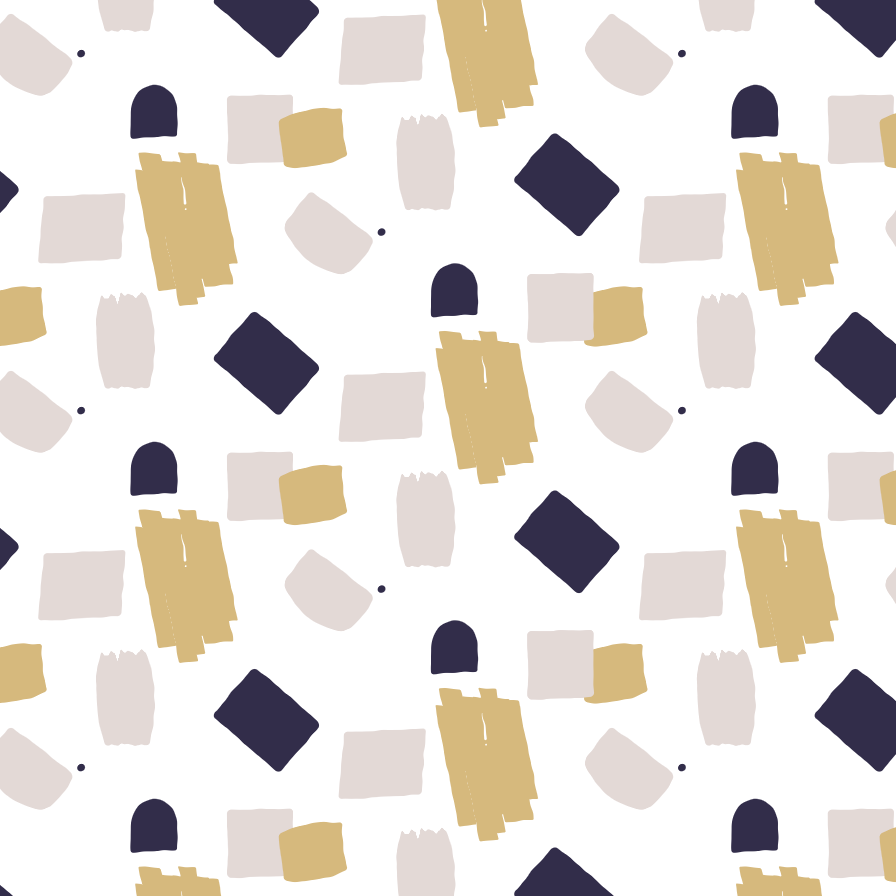
A Shadertoy shader for this pattern:

```glsl
// Half-drop repeat of loose paint cut-outs: blocks, arches, dots and a brushed scribble.
// Each shape is a signed distance in its own cell, wrapped on the lattice; a small
// noise warp roughens the edges, and stacking of one pair alternates by column.

const float UNITS = 768.0;               // design units per canvas height
const vec2 CELL = vec2(257.5, 306.0);    // column width, repeat height
const float DROP = 153.0;                // vertical step between columns
const float WOBBLE = 1.6;                // edge roughness
const vec3 PAPER = vec3(1.0);
const vec3 BLUSH = vec3(0.89, 0.85, 0.84);
const vec3 GOLD = vec3(0.84, 0.725, 0.49);
const vec3 INK = vec3(0.195, 0.175, 0.29);

// Scribble bands: left, right, top, bottom in sheared space
const int BAND_COUNT = 8;
const vec4 BANDS[BAND_COUNT] = vec4[](
    vec4(-33.0, -17.7, -48.0, 51.3), vec4(-26.5, -8.0, -62.0, 6.0),
    vec4(-18.0, -1.7, -56.7, 65.9), vec4(-9.0, 6.0, -56.7, 60.0),
    vec4(7.5, 22.0, -65.3, 6.0), vec4(7.0, 32.0, -58.0, 50.3),
    vec4(0.0, 39.6, -57.0, 32.0), vec4(-2.0, 15.0, -56.7, 43.3));

float hash(vec2 p) {
    vec3 q = fract(p.xyx * 0.1031);
    q += dot(q, q.yzx + 33.33);
    return fract((q.x + q.y) * q.z);
}

float noise(vec2 p) {
    vec2 i = floor(p), f = fract(p);
    f = f * f * (3.0 - 2.0 * f);
    return mix(mix(hash(i), hash(i + vec2(1, 0)), f.x),
               mix(hash(i + vec2(0, 1)), hash(i + 1.0), f.x), f.y);
}

// Position relative to the nearest lattice copy of a centre, with a rough warp
vec2 wrap(vec2 p, vec2 centre) {
    vec2 q = p - centre;
    float column = round(q.x / CELL.x);
    q -= column * vec2(CELL.x, DROP);
    q.y -= CELL.y * round(q.y / CELL.y);
    vec2 n = vec2(noise(q * 0.12 + 70.0), noise(q * 0.12 + 140.0));
    return q + WOBBLE * (n - 0.5);
}

vec2 turn(vec2 p, float a) {
    float c = cos(a), s = sin(a);
    return mat2(c, -s, s, c) * p;
}

vec2 skew(vec2 p, float x, float y) {
    return p + vec2(x * p.y, y * p.x);
}

// Intersection of two half-distances with a rounded corner
float roundJoin(vec2 d, float r) {
    d += r;
    return length(max(d, 0.0)) + min(max(d.x, d.y), 0.0) - r;
}

// Box whose left, right, top and bottom sides bow outward
float bowedBox(vec2 p, vec2 size, vec4 bow, float r) {
    vec2 k = max(1.0 - p * p / (size * size), 0.0);
    vec2 low = -p - size - bow.xz * k.yx;
    vec2 high = p - size - bow.yw * k.yx;
    return roundJoin(max(low, high), r);
}

float arch(vec2 p) {
    float dome = length(vec2(p.x, min(p.y, 0.0) * 0.82)) - 20.0;
    return roundJoin(vec2(dome, p.y + 0.05 * p.x - 20.0), 2.0);
}

// Upright dab with a ragged top and a calmer base
float dryDab(vec2 p) {
    float ragged = mix(5.0, 1.5, smoothstep(-20.0, 20.0, p.y));
    vec2 q = p - vec2(0.04 * p.y, ragged * noise(vec2(p.x * 0.35, 9.0)));
    if (p.y < 0.0) q.y += 0.08 * p.x - 5.0 * max(0.0, 1.0 - abs(p.x + 6.0) / 2.0);
    return bowedBox(q, vec2(19.0, 40.5), vec4(6.0, 6.0, 0.0, 0.0), 2.0);
}

// Slanted bands with uneven ends and one paint-free sliver
float scribble(vec2 p) {
    vec2 q = vec2(p.x - 0.2 * p.y, p.y + 0.0015 * p.x * p.y);
    float d = 1e5;
    for (int i = 0; i < BAND_COUNT; i++) {
        vec4 b = BANDS[i];
        vec2 mid = 0.5 * (b.xz + b.yw);
        d = min(d, bowedBox(q - mid, 0.5 * (b.yw - b.xz), vec4(0.0), 1.2));
    }
    vec2 start = vec2(-2.3, -44.0), along = vec2(2.4, 22.0);
    float h = clamp(dot(p - start, along) / dot(along, along), 0.0, 1.0);
    float sliver = length(p - start - h * along) - mix(0.2, 1.1, h);
    sliver = min(sliver, length(p - vec2(0.7, -17.3)) - 0.7);
    return max(d, -sliver);
}

void mainImage(out vec4 fragColor, in vec2 fragCoord) {
    float pixel = UNITS / iResolution.y;
    vec2 p = vec2(fragCoord.x, iResolution.y - fragCoord.y) * pixel;

    // Blush shapes
    float square = bowedBox(skew(wrap(p, vec2(223, 110.5)), 0.0, 0.02), vec2(28, 29), vec4(0), 3.5);
    float slab = bowedBox(skew(wrap(p, vec2(70.5, 195.5)), 0.09, 0.048), vec2(35, 28.5), vec4(0), 3.0);
    float wedge = bowedBox(turn(wrap(p, vec2(282, 199)), 0.66), vec2(34.5, 19), vec4(0, 2, 0, 11), 4.0);
    float blush = min(min(slab, wedge), dryDab(wrap(p, vec2(107.2, 291))));

    // Gold and ink shapes
    float block = bowedBox(skew(wrap(p, vec2(268.5, 118)), -0.12, 0.17), vec2(27.5, 20.3), vec4(1, -1.5, 4, 4.5), 2.5);
    float gold = scribble(wrap(p, vec2(158.5, 196.3)));
    float diamond = bowedBox(turn(wrap(p, vec2(228.5, 311)), 0.715), vec2(38, 27.8), vec4(0), 4.5);
    float dot_ = length(wrap(p, vec2(70, 46.2))) - 3.3;
    float ink = min(min(diamond, dot_), arch(wrap(p, vec2(132, 97.5))));

    // Paint in layers; the overlapping pair swaps order on every other column
    vec4 cover = clamp(0.5 - vec4(blush, gold, ink, square) / pixel, 0.0, 1.0);
    float blockCover = clamp(0.5 - block / pixel, 0.0, 1.0);
    bool squareOnTop = mod(round((p.x - 245.0) / CELL.x), 2.0) > 0.5;
    vec3 color = mix(PAPER, BLUSH, max(cover.x, cover.w));
    color = mix(color, GOLD, max(cover.y, blockCover));
    if (squareOnTop) color = mix(color, BLUSH, cover.w);
    color = mix(color, INK, cover.z);
    fragColor = vec4(color, 1.0);
}
```
